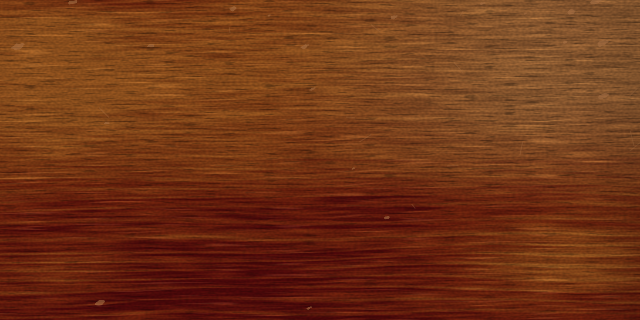
Reproduce this texture procedurally as a WebGL 1 fragment shader.

```glsl
precision highp float;
// Old varnished wood plank: red-brown horizontal grain with pores, chips and scratches.
uniform vec2 u_resolution;

const vec3 MAROON = vec3(0.285, 0.03, 0.035);
const vec3 RUSSET = vec3(0.39, 0.115, 0.045);
const vec3 BROWN = vec3(0.45, 0.205, 0.07);
const vec3 OCHRE = vec3(0.53, 0.30, 0.11);
const vec3 WORN = vec3(0.525, 0.35, 0.20);
const vec3 CHIP = vec3(0.66, 0.44, 0.27);
const float STREAK = 0.13;       // broad colour bands
const float GRAIN = 0.13;        // medium fibres
const float FIBRE = 0.13;        // fine fibres
const float PORE = 0.24;         // dark short dashes
const float SPECK = 0.12;        // rough surface
const float RING = 0.36;         // light ridges of the lower part
const float RING_SPACING = 0.036;
const float CHIP_CELL = 0.13;
const int SCRATCHES = 14;

float hash(vec2 p) {
  p = fract(p * vec2(0.1031, 0.1137));
  p += dot(p, p.yx + 33.33);
  return fract((p.x + p.y) * p.x * 17.0);
}

vec2 gradient(vec2 cell) {
  float a = 6.2832 * hash(cell + 71.0);
  return vec2(cos(a), sin(a));
}

// Gradient noise, roughly -1 to 1
float noise(vec2 p) {
  vec2 i = floor(p), f = fract(p);
  vec2 u = f * f * f * (f * (f * 6.0 - 15.0) + 10.0);
  vec2 e = vec2(0.0, 1.0);
  float low = mix(dot(gradient(i), f), dot(gradient(i + e.yx), f - e.yx), u.x);
  float high = mix(dot(gradient(i + e), f - e), dot(gradient(i + 1.0), f - 1.0), u.x);
  return 1.5 * mix(low, high, u.y);
}

float glow(vec2 p, vec2 center, vec2 size) {
  vec2 d = (p - center) / size;
  return exp(-dot(d, d));
}

// Varnish tone: 0 is maroon, 1 is ochre
float varnish(vec2 p) {
  float t = mix(0.27, 0.86, smoothstep(0.18, 0.8, p.y + 0.04 * noise(p * vec2(1.5, 4.0))));
  t += 0.46 * glow(p, vec2(1.72, 0.2), vec2(0.4, 0.14));
  t += 0.14 * glow(p, vec2(0.12, 0.66), vec2(0.5, 0.2));
  t += 0.14 * glow(p, vec2(0.2, 0.16), vec2(0.3, 0.09));
  t -= 0.20 * glow(p, vec2(1.1, 0.34), vec2(0.65, 0.06));
  t -= 0.16 * glow(p, vec2(0.85, 0.1), vec2(0.5, 0.12));
  t -= 0.35 * glow(p, vec2(0.35, 1.0), vec2(0.4, 0.045));
  return t + 0.09 * noise(p * vec2(2.5, 5.0) + 9.0);
}

vec3 varnishColor(float t) {
  vec3 c = mix(MAROON, RUSSET, smoothstep(0.0, 0.36, t));
  c = mix(c, BROWN, smoothstep(0.3, 0.68, t));
  return mix(c, OCHRE, smoothstep(0.6, 1.0, t));
}

// Small irregular chips, mostly near the upper edge
float chips(vec2 p) {
  vec2 cell = floor(p / CHIP_CELL);
  vec2 jitter = vec2(hash(cell + 3.0), hash(cell + 17.0));
  vec2 d = p - (cell + 0.25 + 0.5 * jitter) * CHIP_CELL;
  d.y -= 0.25 * d.x;
  float size = mix(0.005, 0.018, hash(cell + 29.0));
  float r = length(d * vec2(1.0, 1.9)) + 0.006 * noise(p * 90.0);
  float present = step(hash(cell + 41.0), mix(0.03, 0.5, smoothstep(0.55, 1.0, p.y)));
  return present * (1.0 - smoothstep(size - 0.003, size + 0.002, r));
}

// Thin straight scratches at random angles
float scratches(vec2 p) {
  float sum = 0.0;
  for (int i = 0; i < SCRATCHES; i++) {
    float k = float(i) * 7.0;
    vec2 start = vec2(2.0 * hash(vec2(k, 5.0)), 1.0 - 0.75 * hash(vec2(k, 11.0)));
    float a = 3.1416 * hash(vec2(k, 23.0));
    vec2 dir = vec2(cos(a), 0.6 * sin(a)) * mix(0.02, 0.09, hash(vec2(k, 31.0)));
    vec2 d = p - start;
    float along = clamp(dot(d, dir) / dot(dir, dir), 0.0, 1.0);
    sum += 1.0 - smoothstep(0.0005, 0.003, length(d - dir * along));
  }
  return min(sum, 1.0);
}

void main() {
  vec2 p = gl_FragCoord.xy / u_resolution.y;
  // Fibres bend slightly and rise toward the right in the lower part
  vec2 g = p;
  g.y += 0.006 * noise(p * vec2(1.6, 3.0)) - 0.012 * p.x * (1.0 - p.y);

  float low = 1.0 - smoothstep(0.2, 0.6, p.y);
  float streak = noise(g * vec2(1.3, 17.0)) + 0.5 * noise(g * vec2(2.2, 34.0) + 5.0);
  float grain = noise(g * vec2(3.5, 68.0) + 13.0);
  float fibre = noise(g * vec2(8.0, 150.0) + 31.0);
  float speck = noise(p * vec2(95.0, 165.0) + 7.0);
  float pores = smoothstep(0.25, 0.7, noise(g * vec2(16.0, 172.0) + 53.0));

  // Growth rings: thin light ridges, each with a dark groove below
  float phase = g.y / RING_SPACING + 0.8 * noise(g * vec2(1.2, 7.0) + 61.0);
  float ridge = pow(0.5 + 0.5 * sin(6.2832 * phase), 7.0);
  float groove = pow(0.5 + 0.5 * sin(6.2832 * phase + 1.5), 7.0);
  float ringFade = 0.6 + 0.5 * noise(g * vec2(2.0, 20.0) + 83.0);
  float ring = (ridge - 0.6 * groove - 0.08) * ringFade * mix(0.2, 1.0, low);

  float t = varnish(p) + STREAK * streak * mix(0.6, 1.0, low);
  t += GRAIN * grain + FIBRE * fibre + RING * ring;
  vec3 color = varnishColor(t);

  // Worn, greyer varnish in the upper right
  float worn = smoothstep(0.75, 1.75, p.x) * smoothstep(0.3, 0.72, p.y);
  color = mix(color, WORN * (1.0 + 0.08 * grain + 0.08 * fibre), 0.8 * worn);

  // Fine relief
  color *= 1.0 + SPECK * speck + 0.10 * fibre + 0.05 * grain;
  color *= 1.0 - PORE * pores * mix(1.0, 0.75, low);
  float lightLine = smoothstep(0.35, 0.75, noise(g * vec2(5.0, 125.0) + 97.0));
  color += 0.10 * lightLine * vec3(1.0, 0.76, 0.42);

  color = mix(color, CHIP, 0.6 * chips(p));
  color = mix(color, CHIP, 0.28 * scratches(p));
  color *= 1.0 - 0.12 * smoothstep(1.8, 2.0, p.x) * (1.0 - 0.5 * p.y);
  gl_FragColor = vec4(color, 1.0);
}
```
